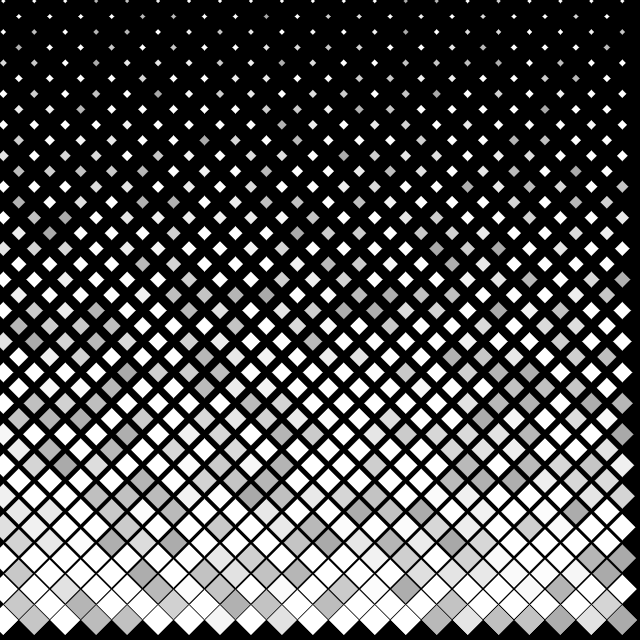
This pattern is drawn by a Shadertoy shader. Its source:

```glsl
// Halftone field of staggered diamonds on black, growing from top to bottom.
// A lattice turned 45 degrees gives each pixel one diamond; a hash on the
// lattice index picks its flat shade, from mid grey to clipped white.

const float STEP = 0.02418;                 // spacing of rows, half that of a row's diamonds
const vec2 FIRST = vec2(0.0052, 0.0016);    // centre of the top left diamond, from the top
const float LAST = 40.0;                    // index of the last row and half column

// Sine-free hash of a lattice index
float hash21(vec2 p) {
    vec3 q = fract(vec3(p.xyx) * 0.1031);
    q += dot(q, q.yzx + 33.33);
    return fract((q.x + q.y) * q.z);
}

// Index (half column, row) of the staggered lattice point nearest to p
vec2 nearestSite(vec2 p) {
    vec2 diagonal = floor(0.5 * vec2(p.x + p.y, p.x - p.y) + 0.5);
    return vec2(diagonal.x + diagonal.y, diagonal.x - diagonal.y);
}

// Signed distance to a diamond with the given half diagonal
float diamond(vec2 p, float halfDiagonal) {
    return (abs(p.x) + abs(p.y) - halfDiagonal) * inversesqrt(2.0);
}

// Smooth coverage of a shape edge one pixel wide
float coverage(float dist, float pixel) {
    return clamp(0.5 - dist / pixel, 0.0, 1.0);
}

// 1 for sites inside the finite lattice, 0 elsewhere
float insideLattice(vec2 site) {
    vec2 low = step(vec2(-0.5), site);
    vec2 high = step(site, vec2(LAST + 0.5));
    return low.x * low.y * high.x * high.y;
}

// Random grey; the brighter part clips to white
float siteShade(vec2 site) {
    return min(1.0, 0.66 + 0.58 * hash21(site + 7.0));
}

void mainImage(out vec4 fragColor, in vec2 fragCoord) {
    // Lattice space, with rows counted downwards
    vec2 uv = fragCoord / iResolution.xy;
    vec2 p = (vec2(uv.x, 1.0 - uv.y) - FIRST) / STEP;
    float pixel = 1.0 / (iResolution.y * STEP);

    // Diamonds grow linearly by row until they almost touch
    vec2 site = nearestSite(p);
    float halfDiagonal = mix(0.14, 0.975, site.y / LAST);
    float mask = coverage(diamond(p - site, halfDiagonal), pixel);

    float shade = siteShade(site) * mask * insideLattice(site);
    fragColor = vec4(vec3(shade), 1.0);
}
```
